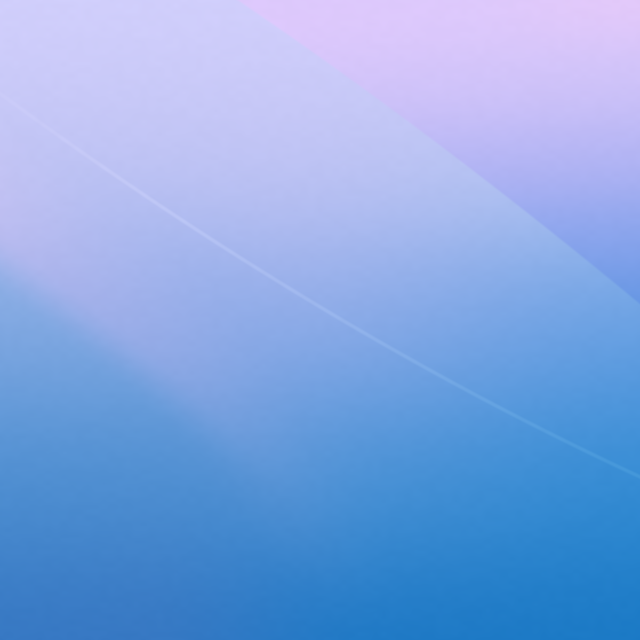
Give the GLSL for this background, as a WebGL 1 fragment shader.

```glsl
precision highp float;
// Soft blue and lilac gradient panes divided by sweeping diagonal curves.

uniform vec2 u_resolution;

// Sine-free hash of a lattice cell, 0..1.
float hash(vec2 cell) {
  vec3 q = fract(vec3(cell.xyx) * 0.1031);
  q += dot(q, q.yzx + 33.33);
  return fract((q.x + q.y) * q.z);
}

// Smooth value noise, 0..1.
float noise(vec2 p) {
  vec2 i = floor(p);
  vec2 f = fract(p);
  f = f * f * (3.0 - 2.0 * f);
  float low = mix(hash(i), hash(i + vec2(1.0, 0.0)), f.x);
  float high = mix(hash(i + vec2(0.0, 1.0)), hash(i + 1.0), f.x);
  return mix(low, high, f.y);
}

// Bell-shaped weight of the colour stop at a given index.
float stopWeight(float s, float index) {
  return exp(-1.8 * (s - index) * (s - index));
}

// Smooth blend of five evenly spaced colour stops over t = 0..1.
vec3 ramp(float t, vec3 a, vec3 b, vec3 c, vec3 d, vec3 e) {
  float s = clamp(t, 0.0, 1.0) * 4.0;
  float wa = stopWeight(s, 0.0);
  float wb = stopWeight(s, 1.0);
  float wc = stopWeight(s, 2.0);
  float wd = stopWeight(s, 3.0);
  float we = stopWeight(s, 4.0);
  return (a * wa + b * wb + c * wc + d * wd + e * we) / (wa + wb + wc + wd + we);
}

// Signed distance (positive above) to y = k.x + k.y * x + k.z * x * x.
float curveDistance(vec2 p, vec3 k) {
  float height = k.x + p.x * (k.y + p.x * k.z);
  float slope = k.y + 2.0 * k.z * p.x;
  return (p.y - height) / sqrt(1.0 + slope * slope);
}

// Falls from 1 at the near distance to 0 at the far distance.
float fadeOut(float near, float far, float d) {
  return 1.0 - smoothstep(near, far, d);
}

// Broad central band, cooler and deeper towards the right.
vec3 bandColor(float depth, float x) {
  vec3 lilac = vec3(0.825, 0.815, 0.99);
  vec3 middle = ramp(depth, lilac, vec3(0.76, 0.77, 0.957),
    vec3(0.565, 0.67, 0.91), vec3(0.30, 0.575, 0.835), vec3(0.10, 0.46, 0.765));
  vec3 right = ramp(depth, lilac, vec3(0.73, 0.78, 0.95),
    vec3(0.41, 0.625, 0.89), vec3(0.20, 0.55, 0.83), vec3(0.09, 0.465, 0.765));
  return mix(middle, right, smoothstep(0.4, 1.05, x));
}

// Blue area in the lower left.
vec3 lowerColor(float depth) {
  return ramp(depth, vec3(0.82, 0.83, 0.98), vec3(0.70, 0.76, 0.94),
    vec3(0.51, 0.66, 0.885), vec3(0.30, 0.56, 0.82), vec3(0.20, 0.455, 0.755));
}

// Pink to blue pane in the upper right, lighter towards its left tip.
vec3 upperColor(float depth, float x) {
  float t = 2.0 * (depth - 0.06 * (1.0 - x));
  vec3 col = ramp(t, vec3(0.875, 0.79, 0.99), vec3(0.815, 0.765, 0.975),
    vec3(0.70, 0.705, 0.955), vec3(0.53, 0.64, 0.925), vec3(0.36, 0.575, 0.88));
  float corner = smoothstep(0.7, 1.0, x) * fadeOut(0.0, 0.12, depth);
  return col + vec3(0.02, 0.0, -0.01) * corner;
}

void main() {
  vec2 p = gl_FragCoord.xy / u_resolution;
  float depth = 1.0 - p.y;

  float upperEdge = curveDistance(p, vec3(1.236, -0.591, -0.12));
  float arc = curveDistance(p, vec3(0.854, -0.735, 0.136));
  float lowerEdge = curveDistance(p, vec3(0.596, -0.725, -0.19));

  vec3 col = bandColor(depth, p.x);

  // Warm glow resting on the soft lower edge
  float glow = fadeOut(0.0, 0.2, lowerEdge) * smoothstep(-0.12, 0.0, lowerEdge);
  col += vec3(0.06, 0.012, 0.005) * glow * fadeOut(0.3, 0.65, p.x);

  // Lower pane, dissolving towards the centre
  float lower = fadeOut(-0.05, 0.035, lowerEdge) * fadeOut(0.2, 0.6, p.x);
  col = mix(col, lowerColor(depth), lower);

  // Thin faint arc across the band
  float line = fadeOut(0.0005, 0.0048, abs(arc));
  float lineFade = mix(0.3, 1.0, smoothstep(0.0, 0.3, p.x));
  col += vec3(0.045, 0.04, 0.02) * line * lineFade;

  // Upper pane with a gently softened edge
  vec3 upper = upperColor(depth, p.x);
  col = mix(col, upper, smoothstep(-0.0025, 0.0025, upperEdge));

  // Barely visible mottling
  col += 0.008 * (noise(p * vec2(80.0, 110.0)) - 0.5);

  gl_FragColor = vec4(clamp(col, 0.0, 1.0), 1.0);
}
```
